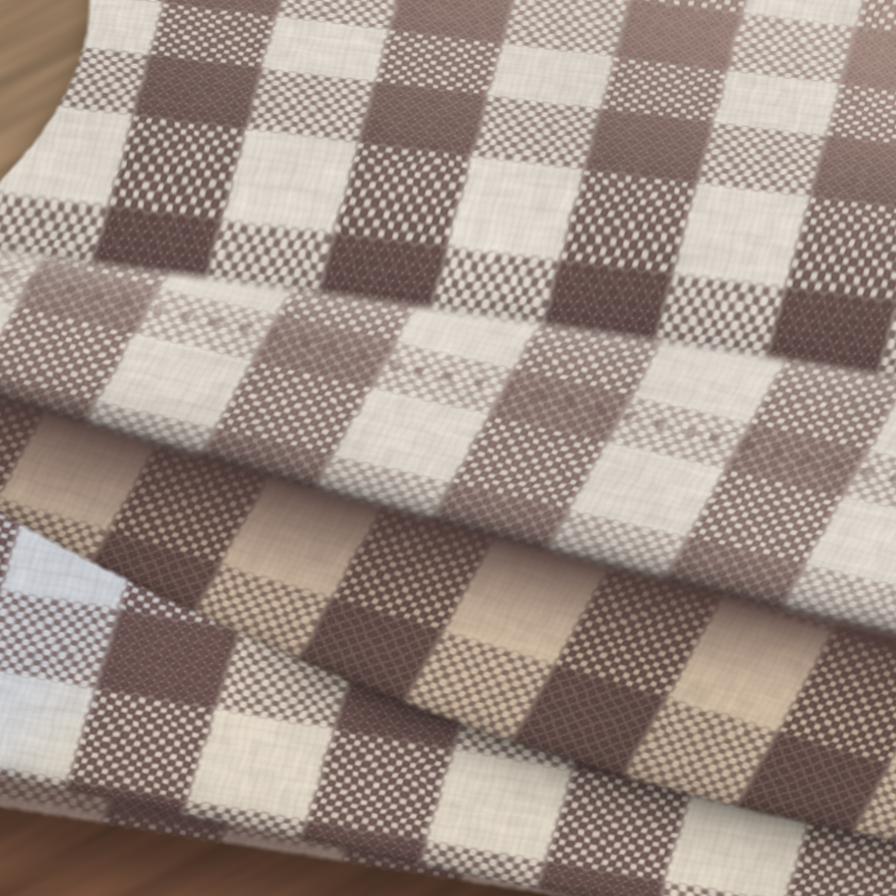
Give the GLSL for this texture, as a WebGL 1 fragment shader.

```glsl
precision highp float;
// Folded brown and cream gingham cloth lying on wood, seen at an angle.
// Each fold has its own sheared check coordinates and plain-weave threads;
// the folds are composited from the back to the front with soft shadows.
uniform vec2 u_resolution;

vec2 gradient(vec2 cell) {
  vec2 h = vec2(dot(cell, vec2(127.1, 311.7)), dot(cell, vec2(269.5, 183.3)));
  return fract(sin(h) * 43758.5) * 2.0 - 1.0;
}

float noise(vec2 p) {
  vec2 i = floor(p), f = fract(p);
  vec2 s = f * f * (3.0 - 2.0 * f);
  vec2 e = vec2(1.0, 0.0);
  float low = mix(dot(gradient(i), f), dot(gradient(i + e), f - e), s.x);
  float high = mix(dot(gradient(i + e.yx), f - e.yx),
                   dot(gradient(i + 1.0), f - 1.0), s.x);
  return mix(low, high, s.y);
}

// 1 inside the dyed part [0, duty] of every unit period
float dyed(float x, float duty) {
  float d = abs(fract(x - 0.5 * duty + 0.5) - 0.5);
  return 1.0 - smoothstep(0.5 * duty - 0.025, 0.5 * duty + 0.025, d);
}

// Plain weave: warp and weft swap on top, the warp covering more than half;
// weftDye sets how strongly the rows are dyed
vec3 weave(vec2 check, float rowDuty, float weftDye, vec2 threads, vec3 pale, vec3 brown) {
  check += 0.014 * vec2(noise(check * 7.0), noise(check * 7.0 + 31.0));
  vec2 t = check * threads;
  t += 0.3 * vec2(noise(t * 0.45), noise(t * 0.45 + 17.0));
  vec2 wave = sin(3.14159 * t);
  float uneven = 0.35 * noise(t * 0.7 + 5.0);
  float warpOnTop = smoothstep(-0.95, 0.55, wave.x * wave.y + uneven);
  warpOnTop = mix(warpOnTop, 0.62, 0.25);
  float warp = dyed(check.x, 0.5), weft = weftDye * dyed(check.y, rowDuty);
  vec3 yarn = mix(pale, brown, mix(weft, warp, warpOnTop));
  vec2 roundness = abs(wave);
  float relief = mix(roundness.y, roundness.x, warpOnTop);
  float contrast = mix(0.04, 0.13, max(warp, weft));
  float slub = noise(t * vec2(0.9, 0.25)) + noise(t * vec2(0.2, 0.9) + 9.0);
  yarn *= 1.0 + contrast * (relief - 0.62) + 0.06 * slub;
  // Pale fibres glint between the dyed threads
  float glint = (1.0 - roundness.x) * (1.0 - roundness.y) * warp * weft;
  return mix(yarn, pale, 0.35 * glint);
}

vec3 wood(vec2 p, vec3 tone) {
  vec2 along = vec2(p.x + p.y * 0.9, p.y + p.x * 0.5);
  float grain = noise(along * vec2(5.0, 30.0)) + 0.4 * noise(along * vec2(14.0, 80.0));
  return tone * (1.0 + 0.3 * grain);
}

// 1 where the signed distance is positive, with a slightly furry boundary
float cover(float d, vec2 p) {
  return smoothstep(-0.004, 0.004, d + 0.002 * noise(p * 90.0));
}

void main() {
  vec2 p = gl_FragCoord.xy / u_resolution;
  p.y = 1.0 - p.y; // measured downwards from the far side
  float x = p.x, y = p.y;
  vec3 cream = vec3(0.86, 0.835, 0.80);
  vec3 brown = vec3(0.345, 0.26, 0.25);

  // Outlines of the folds
  float crease = 0.28 + 0.125 * x + 0.015 * x * x;
  float hemEdge = 0.443 + 0.30 * x - 0.035 * x * x;
  float frontTop = 0.573 + 0.55 * x - 0.185 * x * x;
  float frontEdge = 0.866 + 0.21 * x;
  float underEdge = 0.90 + 0.16 * x;

  // Table and the thin layer underneath
  vec3 color = wood(p, vec3(0.42, 0.29, 0.22));
  color *= mix(0.7, 1.0, smoothstep(0.0, 0.09, y - underEdge));
  vec3 under = weave(vec2((x + 0.3 * y - 0.39) / 0.28, (y - 0.16 * x) / 0.2),
                     0.45, 0.8, vec2(32.0, 28.0), vec3(0.50, 0.43, 0.40), brown * 0.85);
  color = mix(color, under, cover(underEdge - y, p));

  // Front fold, bluish at the left and warm in the middle
  vec3 frontPale = mix(vec3(0.79, 0.80, 0.82), vec3(0.87, 0.83, 0.77),
                       smoothstep(0.0, 0.25, x + 1.2 * (y - 0.75)));
  vec3 front = weave(vec2((x + 0.3 * y - 0.337) / 0.28, (y - 0.17 * x - 0.658) / 0.2),
                     0.46, 0.9, vec2(32.0, 28.0), frontPale, brown * 1.12);
  front *= 1.0 - 0.45 * smoothstep(0.2, 0.45, x) * exp(-max(y - frontTop, 0.0) * 38.0);
  front *= 1.0 - 0.3 * exp(-max(frontEdge - y, 0.0) * 90.0);
  color = mix(color, front, cover(frontEdge - y, p));

  // Middle fold, in the shade of the hem
  vec3 shadePale = mix(vec3(0.60, 0.51, 0.46), vec3(0.80, 0.72, 0.63),
                       smoothstep(0.02, 0.17, y - hemEdge + 0.06 * x));
  vec3 middle = weave(vec2((x + 0.55 * y - 0.447) / 0.29, (y - 0.3 * x - 0.556) / 0.24),
                      0.46, 0.8, vec2(32.0, 32.0), shadePale, brown * 0.97);
  middle = mix(middle, vec3(0.28, 0.21, 0.20), 0.88 * exp(-max(y - hemEdge, 0.0) * 28.0));
  middle *= 1.0 - 0.25 * exp(-max(frontTop - y, 0.0) * 110.0);
  color = mix(color, middle, cover(frontTop - y, p));

  // Hem with faded dye and a row of sunken stitches
  float hemRow = y - 0.23 * x;
  vec2 hemCheck = vec2((x + 0.55 * y - 0.503) / 0.297, (hemRow - 0.28) / 0.143);
  vec3 hem = weave(hemCheck, 0.4, 0.6, vec2(32.0, 20.0), cream, vec3(0.49, 0.395, 0.375));
  float stitch = smoothstep(0.1, 0.9, sin(hemCheck.x * 50.3 + 3.0 * noise(p * 30.0)));
  stitch *= smoothstep(0.009, 0.002, abs(hemRow - 0.305 - 0.006 * noise(p * 12.0)));
  hem = mix(hem, brown * 1.2, 0.4 * stitch);
  hem = mix(hem, cream, 0.4 * exp(-max(y - crease, 0.0) * 30.0));
  hem *= 1.0 - 0.45 * exp(-max(hemEdge - y, 0.0) * 60.0);
  color = mix(color, hem, smoothstep(-0.009, 0.009, hemEdge - y));

  // Top sheet, its rows compressed by undulation and its dye paler far away
  float row = (y - 0.12 * x - 0.216) / 0.081;
  row -= 0.3 * sin(1.2 * row);
  float haze = smoothstep(0.3, -0.1, y - 0.12 * x) * (0.3 + 0.55 * x);
  vec3 top = weave(vec2((x + 0.27 * y - 0.443) / 0.26, 0.5 * row), 0.5, 0.9,
                   vec2(32.0, 22.0), cream, mix(brown, vec3(0.66, 0.56, 0.52), haze));
  top *= 1.0 - 0.1 * exp(-max(crease - y, 0.0) * 100.0);
  color = mix(color, top, smoothstep(-0.009, 0.009, crease - y));

  // Table showing beyond the far corner
  float corner = 0.1 - 2.45 * y * y - x;
  vec3 farWood = wood(p, vec3(0.62, 0.51, 0.40)) * (1.0 - 0.2 * exp(-max(corner, 0.0) * 70.0));
  color = mix(color, farWood, cover(corner, p) * step(y, 0.25));

  color *= 1.0 + 0.05 * noise(p * 5.0);
  gl_FragColor = vec4(color, 1.0);
}
```
